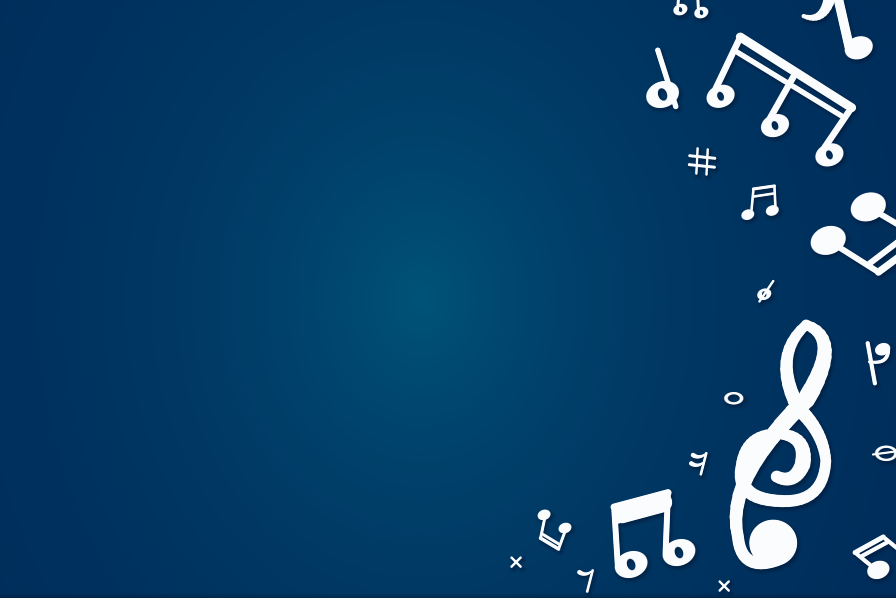
This background is drawn by a Shadertoy shader. Its source:

```glsl
// Scattered white music notation along the right side of a deep blue backdrop.
// Symbols are unions of distance shapes (capsules, ellipses, tapered curves);
// one combined distance gives both the smooth fill and a soft drop shadow.
// Units: the canvas is 100 high and about 150 wide.

float capsule(vec2 p, vec2 a, vec2 b, float w) {
    vec2 d = b - a;
    float t = clamp(dot(p - a, d) / dot(d, d), 0.0, 1.0);
    return length(p - a - d * t) - w;
}

float ellipse(vec2 p, vec2 c, vec2 r) {
    return (length((p - c) / r) - 1.0) * min(r.x, r.y);
}

// Quadratic curve whose half width goes from w0 to w1
float brush(vec2 p, vec2 a, vec2 b, vec2 c, float w0, float w1) {
    const int STEPS = 12;
    float d = 1e3;
    vec2 last = a;
    for (int i = 1; i <= STEPS; i++) {
        float t = float(i) / float(STEPS);
        vec2 next = mix(mix(a, b, t), mix(b, c, t), t);
        d = min(d, capsule(p, last, next, mix(w0, w1, t)));
        last = next;
    }
    return d;
}

// Tilted note head; hole is the relative size of its opening
float head(vec2 p, vec2 c, float r, float hole) {
    vec2 q = mat2(0.94, -0.34, 0.34, 0.94) * (p - c);
    float d = ellipse(q, vec2(0), r * vec2(1.0, 0.78));
    if (hole > 0.0) d = max(d, -ellipse(q, vec2(0), r * hole * vec2(0.7, 1.0)));
    return d;
}

float note(vec2 p, vec2 top, vec2 foot, vec2 c, float r, float w, float hole) {
    return min(capsule(p, top, foot, w), head(p, c, r, hole));
}

// Two notes joined by a beam, and a second beam at fraction gap of the stems
float pair(vec2 p, vec2 topA, vec2 topB, vec2 footA, vec2 footB,
           float r, float w, float gap, float hole, float side) {
    vec2 shift = vec2(side * r, 0);
    float d = note(p, topA, footA, footA + shift, r, w, hole);
    d = min(d, note(p, topB, footB, footB + shift, r, w, hole));
    d = min(d, capsule(p, topA, topB, w * 1.2));
    return min(d, capsule(p, mix(topA, footA, gap), mix(topB, footB, gap), w));
}

float triplet(vec2 p) {
    vec2 top = vec2(123.8, 93.8), foot = vec2(119.6, 85.0);
    vec2 topStep = vec2(9.3, -5.9), footStep = vec2(9.1, -4.9);
    float d = capsule(p, top, top + 2.0 * topStep, 0.75);
    vec2 low = mix(top, foot, 0.25), lowEnd = low + 2.0 * mix(topStep, footStep, 0.25);
    d = min(d, capsule(p, low, lowEnd, 0.45));
    for (int i = 0; i < 3; i++) {
        float k = float(i);
        vec2 f = foot + k * footStep;
        d = min(d, note(p, top + k * topStep, f, f + vec2(0.9, -1.1), 2.4, 0.55, 0.32));
    }
    return d;
}

float clef(vec2 p) {
    vec2 crown = vec2(134.8, 45.7), neck = vec2(134.8, 33.2), tail = vec2(123.4, 10.2);
    vec2 cross = vec2(133.6, 31.6), right = vec2(138.1, 22.9), base = vec2(130.9, 16.2);
    vec2 left = vec2(124.2, 21.9), arch = vec2(128.9, 27.5), curl = vec2(134.2, 22.3);
    // Crown and long tail
    float d = brush(p, crown, vec2(141.0, 43.4), neck, 0.8, 1.5);
    d = min(d, brush(p, neck, vec2(121.1, 19.9), tail, 1.5, 1.0));
    d = min(d, brush(p, tail, vec2(124.0, 4.3), vec2(129.9, 6.3), 1.0, 1.0));
    d = min(d, ellipse(p, vec2(129.3, 9.2), vec2(4.0, 3.9)));
    // Returning stroke and spiral
    d = min(d, brush(p, crown, vec2(128.9, 40.4), cross, 0.8, 1.2));
    d = min(d, brush(p, cross, vec2(137.7, 27.7), right, 1.2, 0.9));
    d = min(d, brush(p, right, vec2(137.7, 16.0), base, 0.9, 1.0));
    d = min(d, brush(p, base, vec2(123.0, 16.4), left, 1.0, 1.2));
    d = min(d, brush(p, left, vec2(124.6, 26.8), arch, 1.2, 0.8));
    d = min(d, brush(p, arch, vec2(135.2, 27.7), curl, 0.8, 1.3));
    return min(d, brush(p, curl, vec2(132.8, 18.9), vec2(129.9, 20.3), 1.3, 1.0));
}

float sharp(vec2 q) {
    q -= q.yx * vec2(0.05, -0.1);
    q = min(abs(q), 9.0);
    return min(capsule(q, vec2(0.85, 0), vec2(0.85, 2.1), 0.2),
               capsule(q, vec2(0, 0.75), vec2(2.1, 0.75), 0.25));
}

float crossMark(vec2 q) { return capsule(abs(q), vec2(0), vec2(0.75), 0.2); }

float rest(vec2 q, int flags) {
    float d = capsule(q, vec2(1.1, 1.7), vec2(0.2, -1.8), 0.22);
    for (int i = 0; i < flags; i++) {
        vec2 f = vec2(-0.3, -1.4) * float(i);
        d = min(d, brush(q, f + vec2(-1.1, 1.4), f + vec2(0, 0.7), f + vec2(1.1, 1.7), 0.4, 0.15));
    }
    return d;
}

float score(vec2 p) {
    if (p.x < 80.0) return 1e3;
    float d = min(triplet(p), clef(p));
    // Beamed pairs
    d = min(d, pair(p, vec2(126, 68.4), vec2(129.5, 68.9), vec2(125.6, 64.1), vec2(129.7, 64.8), 1.1, 0.22, 0.3, 0.0, -0.5));
    d = min(d, pair(p, vec2(102.7, 15.2), vec2(111.7, 17.6), vec2(103.3, 5.6), vec2(111.3, 7.6), 2.8, 0.5, 0.25, 0.35, 0.8));
    d = min(d, capsule(p, vec2(104, 14.2), vec2(110.7, 16), 1.7));
    d = min(d, pair(p, vec2(146.9, 54.5), vec2(154.3, 60), vec2(138.5, 59.8), vec2(145.2, 65.4), 3.0, 0.5, 0.22, 0.0, 0.0));
    d = min(d, pair(p, vec2(90.4, 10), vec2(93.4, 8.2), vec2(91.2, 13.9), vec2(94.7, 11.7), 1.1, 0.25, 0.2, 0.0, -0.2));
    d = min(d, pair(p, vec2(143, 7.6), vec2(147.7, 10.2), vec2(146.5, 4.7), vec2(151.4, 7.2), 1.9, 0.35, 0.25, 0.0, 0.2));
    d = min(d, pair(p, vec2(113.7, 103), vec2(116.6, 102.5), vec2(113.3, 98.4), vec2(116.8, 97.9), 1.2, 0.25, 0.2, 0.35, 0.4));
    // Single notes
    d = min(d, note(p, vec2(110, 91.6), vec2(113, 82.2), vec2(110.8, 84.2), 2.8, 0.45, 0.38));
    d = min(d, note(p, vec2(129.3, 53), vec2(127, 49.6), vec2(127.8, 50.8), 1.2, 0.2, 0.4));
    d = min(d, note(p, vec2(140, 101), vec2(142, 92.2), vec2(143.6, 92), 2.4, 0.8, 0.0));
    d = min(d, brush(p, vec2(134.4, 97.3), vec2(137.9, 96), vec2(138.9, 101), 0.3, 1.0));
    d = min(d, note(p, vec2(145.1, 42.6), vec2(146.3, 35.9), vec2(147.6, 41.6), 1.3, 0.35, 0.0));
    d = min(d, brush(p, vec2(145.4, 39.5), vec2(148.5, 39), vec2(148.5, 41.5), 0.25, 0.35));
    // Small signs
    d = min(d, sharp(p - vec2(117.4, 73)));
    d = min(d, min(crossMark(p - vec2(86.3, 6)), crossMark(p - vec2(121.1, 2))));
    d = min(d, min(rest(p - vec2(117, 22.5), 2), rest(p - vec2(98, 2.9), 1)));
    d = min(d, abs(ellipse(p, vec2(122.7, 33.4), vec2(1.3, 0.85))) - 0.2);
    d = min(d, abs(ellipse(p, vec2(148.2, 24.2), vec2(1.6, 1.1))) - 0.2);
    return min(d, capsule(p, vec2(146, 24), vec2(150.5, 24.6), 0.18));
}

vec3 backdrop(vec2 p) {
    const vec3 TEAL = vec3(0.0, 0.325, 0.47), NAVY = vec3(0.0, 0.155, 0.34);
    float reach = length((p - vec2(70.5, 50)) / vec2(70, 85));
    vec3 col = mix(TEAL, NAVY, 1.0 - exp(-1.6 * reach));
    return col * mix(0.8, 1.0, smoothstep(0.0, 1.0, p.y));
}

void mainImage(out vec4 fragColor, in vec2 fragCoord) {
    const vec3 SHADOW = vec3(0.01, 0.09, 0.21), PAPER = vec3(0.985, 0.99, 0.995);
    float pixel = 100.0 / iResolution.y;
    vec2 p = fragCoord * pixel;
    vec3 col = backdrop(p);
    float shade = 1.0 - smoothstep(-0.5, 0.7, score(p + vec2(-0.3, 0.4)));
    col = mix(col, SHADOW, 0.6 * shade);
    float ink = 1.0 - smoothstep(-0.6 * pixel, 0.6 * pixel, score(p));
    fragColor = vec4(mix(col, PAPER, ink), 1.0);
}
```
